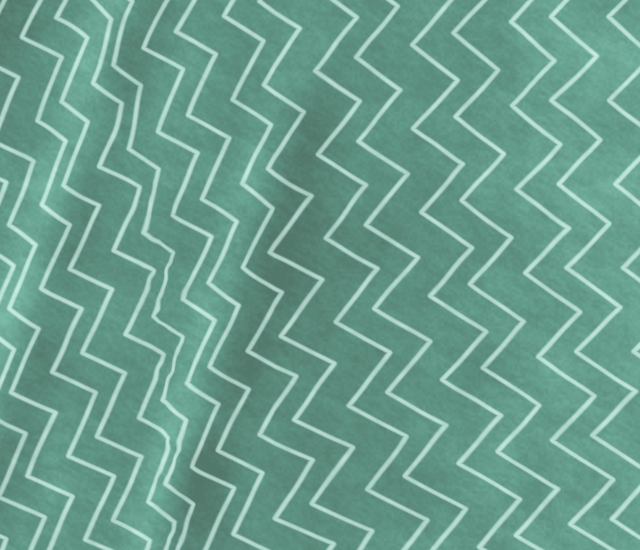
A WebGL 1 fragment shader for this pattern:

```glsl
precision highp float;
// Creased green cloth printed with pale vertical zigzags, set in close pairs.
// A warp maps the cloth to flat print space, where a loop measures the distance
// to each zigzag; crease light, mottling and weave then shade the cloth.
uniform vec2 u_resolution;

#define PAIR_STEP 0.1788
#define PAIR_HALF_GAP 0.0375
#define ROW_STEP 0.1523
#define LINE_HALF 0.0040
#define LINE_SOFT 0.0027
#define PINCH 0.042
#define WOBBLE 0.006
#define INK vec3(0.745, 0.885, 0.85)
#define SHADOW vec3(0.32, 0.47, 0.42)
#define CLOTH vec3(0.37, 0.58, 0.515)
#define SHEEN vec3(0.46, 0.71, 0.63)

float hash(vec2 p) {
  p = fract(p * vec2(0.1031, 0.1137));
  p += dot(p, p.yx + 33.33);
  return fract((p.x + p.y) * p.x * 17.0);
}

float noise(vec2 p) {
  vec2 i = floor(p), f = fract(p);
  f = f * f * (3.0 - 2.0 * f);
  i += 200.0;
  return mix(mix(hash(i), hash(i + vec2(1, 0)), f.x),
             mix(hash(i + vec2(0, 1)), hash(i + vec2(1, 1)), f.x), f.y);
}

float bell(float x, float width) {
  return exp(-x * x / (width * width));
}

// Horizontal places of the three creases at height y (measured downwards)
float leftFold(float y) { return 0.205 - 0.33 * y; }
float midFold(float y) { return 0.564 - 0.30 * y; }
float seam(float y) {
  float h = 1.0 - y;
  return 0.315 - 0.14 * h * h * h;
}

// Share of cloth gathered in a crease that lies right of x
float gathered(float x, float crease, float width) {
  return 1.0 - smoothstep(crease - width, crease + width, x);
}

// Screen x to flat print x: bowed drift, leftward squeeze and creases
float flatten(vec2 p) {
  float x = p.x + 0.0273 - 0.132 * p.y * p.y;
  x -= (0.17 + 0.12 * p.y) * max(0.5 - p.x, 0.0);
  x -= 0.06 * gathered(p.x, leftFold(p.y), 0.068);
  x -= PINCH * smoothstep(0.0, 0.45, p.y) * gathered(p.x, midFold(p.y), 0.068);
  return x - PINCH * gathered(p.x, seam(p.y), 0.048);
}

float segment(vec2 p, vec2 a, vec2 b) {
  vec2 d = b - a;
  return length(p - a - d * clamp(dot(p - a, d) / dot(d, d), 0.0, 1.0));
}

// Distance to the closest zigzag; the slant evens out towards the right
float zigzags(vec2 p) {
  float x = flatten(p);
  float stretch = max((flatten(p + vec2(0.002, 0.0)) - x) / 0.002, 0.5);
  float rough = bell(p.x - seam(p.y), 0.03) * smoothstep(0.25, 0.5, p.y);
  x += WOBBLE * (noise(p * 17.0) - 0.5);
  x += 0.02 * rough * (noise(p * 55.0) - 0.5);
  float swing = (0.0395 + 0.010 * p.y) / stretch;
  float nearest = 1.0;
  for (int i = -14; i < 8; i++) {
    float n = float(i);
    float side = mod(n, 2.0) * 2.0 - 1.0;
    float center = 0.674 + PAIR_STEP * floor(n * 0.5) + side * PAIR_HALF_GAP;
    float slant = 0.24 + 0.23 * smoothstep(0.15, 1.09, center);
    float start = max(0.1288 - 0.025 * n + 0.00068 * n * n, 0.0303);
    float v = fract((p.y - start) / ROW_STEP - slant * 0.5 + 0.5) + slant * 0.5 - 0.5;
    vec2 q = vec2((x - center) / stretch, v * ROW_STEP);
    vec2 a = vec2(-swing, 0.0);
    vec2 b = vec2(swing, slant * ROW_STEP);
    float d = segment(q, a, b);
    d = min(d, segment(q, b - vec2(0.0, ROW_STEP), a));
    d = min(d, segment(q, b, a + vec2(0.0, ROW_STEP)));
    nearest = min(nearest, d);
  }
  return nearest;
}

// Signed light on the cloth: bright ridges with shade beside them
float clothLight(vec2 p) {
  float left = p.x - leftFold(p.y);
  float mid = p.x - midFold(p.y);
  float light = 0.75 * bell(left + 0.005, 0.045) - 0.4 * bell(left - 0.085, 0.05);
  float ridge = smoothstep(0.05, 0.3, p.y);
  light += ridge * (0.7 * bell(mid + 0.01, 0.045) - 0.55 * bell(mid - 0.08, 0.06));
  light += 0.45 * smoothstep(0.75, 1.12, p.x);
  light -= 0.35 * bell(length(p - vec2(0.64, 0.55)), 0.3);
  light -= 0.7 * bell(length(p - vec2(0.0, 0.03)), 0.12);
  light -= 0.6 * bell(length((p - vec2(0.37, 0.86)) * vec2(1.0, 0.7)), 0.05);
  return light;
}

void main() {
  vec2 p = gl_FragCoord.xy / u_resolution.y;
  p.y = 1.0 - p.y;

  // Cloth tone with broad mottling and fine slanted fibres
  vec2 grain = vec2(p.x + p.y * 0.6, p.y - p.x * 0.6);
  float fibre = noise(grain * vec2(55.0, 130.0)) + noise(p * 210.0) - 1.0;
  float tone = clothLight(p) + 0.5 * (noise(p * 9.0) - 0.5);
  tone += 0.35 * (noise(grain * vec2(22.0, 40.0)) - 0.5) + 0.32 * fibre;
  vec3 color = mix(CLOTH, SHEEN, clamp(tone, 0.0, 1.2));
  color = mix(color, SHADOW, clamp(-tone, 0.0, 1.0));

  // Printed lines, slightly worn and dulled by shade
  float soft = max(LINE_SOFT, 0.8 / u_resolution.y);
  float ink = 1.0 - smoothstep(LINE_HALF - soft, LINE_HALF + soft, zigzags(p));
  ink *= 0.84 + 0.16 * noise(p * 48.0);
  color = mix(color, INK * (1.0 + 0.06 * clamp(tone, -1.0, 1.0)), ink);
  gl_FragColor = vec4(color, 1.0);
}
```
